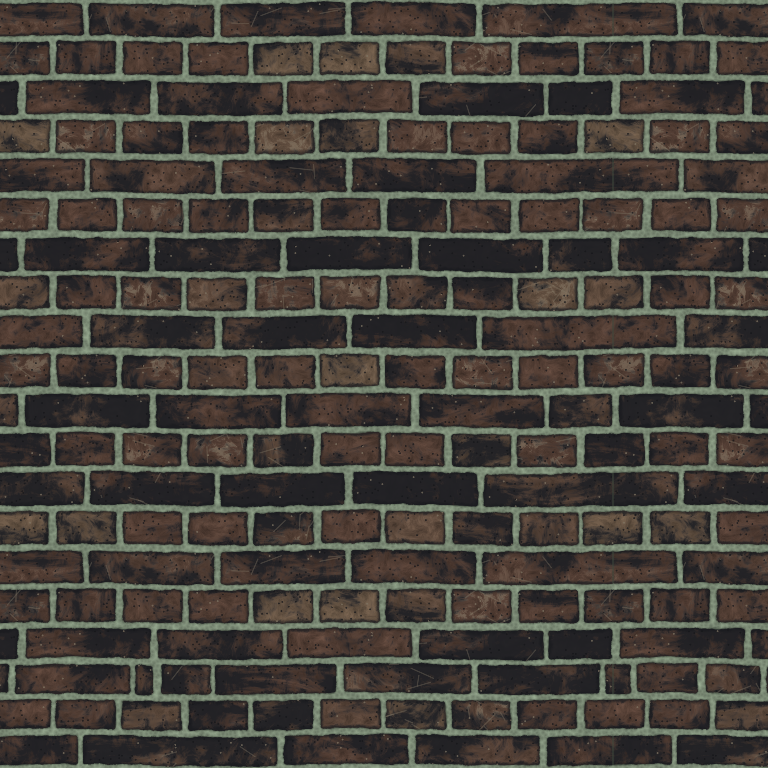
A WebGL 2 fragment shader for this texture:

```glsl
#version 300 es
precision highp float;
// Sooty brown brick wall: alternating header and stretcher courses in pale green mortar.

uniform vec2 u_resolution;
out vec4 outColor;

// Lengths are in courses: one course of bricks is 1 high.
const float COURSES = 19.63;       // canvas height
const float PERIOD = 15.18;        // width after which the bond repeats
const float REPEAT_ROWS = 14.0;    // rows after which the bond repeats
const float HEADERS = 9.0;         // headers per period
const float STRETCHER = 3.35;      // stretcher pitch
const float HEADER_SHIFT = 1.355;
const float LONG_SHIFT = 2.223;    // rows that end in a long brick
const float SHORT_SHIFT = 0.562;   // rows that end in a short brick
const float BOTTOM_SHIFT = 7.18;
const float LOW_ROW = 16.0;        // rows from here on are squeezed
const float LOW_HEIGHT = 0.9075;
const float CUT_ROW = 17.0;        // one row of irregular cut bricks
const float CUTS[12] = float[](-1.4, 0.31, 3.40, 4.01, 5.44, 8.71, 12.14, 15.41, 16.23, 17.94, 19.5, 22.0);
const float SEAM_X = 15.67;
const float JOINT = 0.165;
const float CORNER = 0.07;
const float ROUGHNESS = 0.035;

const vec3 MORTAR = vec3(0.50, 0.56, 0.475);
const vec3 MORTAR_SHADE = vec3(0.35, 0.40, 0.335);
const vec3 RED_BROWN = vec3(0.335, 0.25, 0.21);
const vec3 OCHRE = vec3(0.42, 0.35, 0.28);
const vec3 SOOT = vec3(0.115, 0.12, 0.138);
const vec3 DUST = vec3(0.50, 0.46, 0.39);

float hash(vec2 p) {
    return fract(sin(dot(p, vec2(127.1, 311.7))) * 43758.55);
}

vec2 hash2(vec2 p) {
    return vec2(hash(p), hash(p + 17.3));
}

// Warped layered sines, roughly -0.7 to 0.7
float sines(vec2 p) {
    float sum = 0.0, amp = 0.5;
    for (int i = 0; i < 6; i++) {
        p = mat2(1.36, 1.15, -1.15, 1.36) * p + 2.7;
        p += 0.7 * sin(p.yx * 0.77);
        sum += amp * sin(p.x) * sin(p.y);
        amp *= 0.68;
    }
    return sum;
}

// Cellular noise: distance to the nearest point, and that point's random value
vec2 cells(vec2 p) {
    vec2 base = floor(p), best = vec2(9.0, 0.0);
    for (int j = -1; j <= 1; j++)
    for (int i = -1; i <= 1; i++) {
        vec2 cell = base + vec2(i, j);
        float d = length(cell + hash2(cell) - p);
        if (d < best.x) best = vec2(d, hash(cell + 5.1));
    }
    return best;
}

float segment(vec2 p, vec2 a, vec2 b) {
    vec2 ab = b - a;
    return length(p - a - ab * clamp(dot(p - a, ab) / dot(ab, ab), 0.0, 1.0));
}

// Gives x within the brick, its length and its number in the row
vec3 layBrick(float row, float x, bool header) {
    if (row == CUT_ROW) {
        int n = 0;
        for (int i = 1; i < 11; i++) if (x > CUTS[i]) n = i;
        return vec3(x - CUTS[n], CUTS[n + 1] - CUTS[n], float(n));
    }
    bool shortEnd = mod(mod(row, REPEAT_ROWS), 4.0) == 2.0;
    float pitch = header ? PERIOD / HEADERS : STRETCHER;
    float last = header ? HEADERS - 1.0 : (shortEnd ? 4.0 : 3.0);
    float shift = header ? HEADER_SHIFT : (shortEnd ? SHORT_SHIFT : LONG_SHIFT);
    if (row > 18.5) shift = BOTTOM_SHIFT;
    float u = mod(x - shift, PERIOD);
    float n = min(floor(u / pitch), last);
    float end = n == last ? PERIOD : (n + 1.0) * pitch;
    return vec3(u - n * pitch, end - n * pitch, n);
}

vec3 brickColor(vec2 q, vec2 size, vec2 id, bool header, float d) {
    vec2 seed = hash2(id) * 40.0;
    float tone = hash(id + 2.7), burn = hash(id + 8.3), wear = hash(id + 4.9);
    float stain = sines(q * vec2(0.8, 1.2) + seed), grain = sines(q * 4.5 + seed.yx);
    vec3 col = mix(RED_BROWN, OCHRE, smoothstep(0.5, 1.0, tone) * (header ? 0.9 : 0.4));
    col *= 1.0 + 0.28 * grain;
    // Pale dust, then soot
    float dust = smoothstep(0.1, 0.7, grain - stain * 0.5) * smoothstep(0.45, 1.0, wear);
    col = mix(col, DUST, dust * (header ? 0.6 : 0.3));
    float bias = (header ? -0.16 : 0.14) + (burn - 0.5) * 0.6;
    float soot = smoothstep(-0.4, 0.45, stain * 0.8 + grain * 0.45 + bias);
    col = mix(col, SOOT, soot * 0.92);
    // Burnt rim, pits and chips
    col = mix(col, SOOT * 0.85, 0.75 * smoothstep(-0.11, -0.01, d + grain * 0.06));
    vec2 pit = cells(q * 7.0 + seed);
    float spot = 1.0 - smoothstep(0.08, 0.25, pit.x);
    col = mix(col, SOOT * 0.7, spot * step(0.72, pit.y) * 0.7);
    col = mix(col, DUST, spot * step(pit.y, 0.035) * 0.7);
    // Fine scratches on a few bricks
    for (float i = 0.0; i < 5.0; i++) {
        vec2 a = hash2(id + i * 3.1) * size;
        vec2 b = a + (hash2(id + i * 5.7 + 1.0) - 0.5) * vec2(1.2, 0.8);
        float line = 1.0 - smoothstep(0.006, 0.026, segment(q, a, b));
        col = mix(col, DUST, line * 0.35 * step(0.72, wear));
    }
    return col;
}

void main() {
    vec2 p = gl_FragCoord.xy / u_resolution * COURSES;
    float blur = COURSES / u_resolution.y;
    float depth = COURSES - p.y + 0.025 * sin(p.x * 12.5664 / PERIOD);
    float height = depth > LOW_ROW ? LOW_HEIGHT : 1.0;
    float level = depth > LOW_ROW ? LOW_ROW + (depth - LOW_ROW) / LOW_HEIGHT : depth;
    float row = floor(level);
    bool header = (mod(row, 2.0) == 1.0) != (row >= CUT_ROW);

    // Brick outline with a rough edge
    vec3 brick = layBrick(row, p.x, header);
    vec2 id = vec2(brick.z, mod(row, REPEAT_ROWS) + (row >= CUT_ROW ? 20.0 : 0.0));
    vec2 size = vec2(brick.y, height), q = vec2(brick.x, fract(level) * height);
    vec2 nudge = (hash2(id + 6.2) - 0.5) * vec2(0.07, 0.035);
    vec2 e = abs(q - size * 0.5 - nudge) - size * 0.5 + JOINT * 0.5 + CORNER;
    float d = length(max(e, 0.0)) + min(max(e.x, e.y), 0.0) - CORNER;
    d += ROUGHNESS * sines(q * 2.2 + id * 7.0);

    // Gritty mortar, shaded beside the bricks
    float grit = cells(p * 9.0).x + 0.35 * sines(p * 3.0);
    vec3 mortar = mix(MORTAR_SHADE, MORTAR, smoothstep(-0.01, 0.05, d));
    mortar *= 0.86 + 0.26 * grit;

    vec3 face = brickColor(q, size, id, header, d);
    float seam = 1.0 - smoothstep(0.015, 0.015 + blur, abs(p.x - SEAM_X));
    face = mix(face, MORTAR_SHADE * 0.7, header ? 0.0 : seam * 0.5);
    outColor = vec4(mix(face, mortar, smoothstep(-0.6, 0.6, d / blur)), 1.0);
}
```
